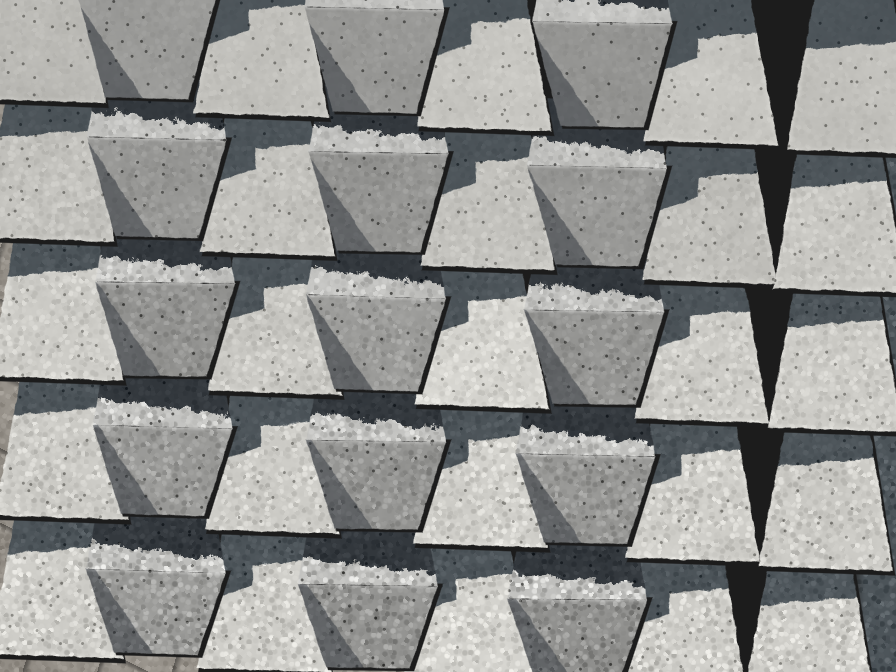
A Shadertoy shader for this pattern:

```glsl
// Stacked concrete blocks in five drooping rows: pale faces flare downward and
// alternate with grey faces that taper downward below a sunlit ledge.
// Trapezoid distances are painted from the lowest row up, then shaded and pitted.

float hash(vec2 p) {
    return fract(sin(dot(p, vec2(127.1, 311.7))) * 4375.85);
}

// Cellular noise: x is the distance to the nearest seed, y its random value.
vec2 cells(vec2 p) {
    vec2 nearest = vec2(9.0, 0.0);
    for (int j = -1; j <= 1; j++)
    for (int i = -1; i <= 1; i++) {
        vec2 c = floor(p) + vec2(i, j);
        vec2 seed = c + vec2(hash(c), hash(c + 37.0));
        float d = length(p - seed);
        if (d < nearest.x) nearest = vec2(d, hash(c + 71.0));
    }
    return nearest;
}

// Layered sines, roughly -1 to 1.
float ripple(vec2 p) {
    float sum = 0.0, amp = 0.5;
    for (int i = 0; i < 5; i++) {
        sum += amp * sin(p.x + 1.3 * sin(p.y)) * cos(p.y - 0.8 * sin(p.x));
        p = mat2(1.6, 1.2, -1.2, 1.6) * p + 2.3;
        amp *= 0.62;
    }
    return sum;
}

float cover(float d) {
    return clamp(0.5 - d * iResolution.y * 0.8, 0.0, 1.0);
}

// Symmetric trapezoid standing on y = 0.
float trapezoid(vec2 p, float halfBottom, float halfTop, float height) {
    float slope = (halfTop - halfBottom) / height;
    float side = (abs(p.x) - halfBottom - slope * p.y) / sqrt(1.0 + slope * slope);
    return max(side, max(-p.y, p.y - height));
}

// Pale block, wide at the foot, shaded by the row above and the block at its left.
vec3 paintPale(vec3 col, vec2 q, float tone, float rough, vec3 grain, bool hasLeft) {
    float d = trapezoid(q, 0.100, 0.058, 0.235) + rough;
    float under = trapezoid(q + vec2(-0.003, 0.007), 0.101, 0.060, 0.24);
    col = mix(col, vec3(0.11), cover(under));
    vec3 face = tone * vec3(1.0, 0.995, 0.97) + grain;
    face += 0.04 * smoothstep(-0.008, 0.0, d);
    float shade = 0.158 - q.y + 0.12 * q.x + rough * 2.0;
    if (hasLeft) {
        float lobe = max(q.x + 0.018, 0.125 + 0.375 * (q.x + 0.02) - q.y);
        shade = min(shade, lobe + rough);
    }
    face = mix(face, vec3(0.30, 0.33, 0.35) + grain * 0.5, cover(shade));
    return mix(col, face, cover(d));
}

// Grey block, narrow at the foot, with a ledge above its front face.
vec3 paintGrey(vec3 col, vec2 q, float h, float tone, float rough, vec3 grain) {
    float front = trapezoid(q, 0.062, 0.104, h) + rough * 0.6;
    float ledge = trapezoid(q - vec2(0.0, h), 0.104, 0.086, 0.10) + rough * 0.5;
    float gap = trapezoid(q + vec2(-0.005, 0.004), 0.064, 0.107, h + 0.008);
    col = mix(col, vec3(0.11), cover(gap));

    float ledgeShade = h + 0.030 - 0.10 * q.x - q.y + rough * 5.0;
    vec3 top = mix(vec3(0.76, 0.76, 0.75) + grain * 1.5,
                   vec3(0.20, 0.22, 0.24) + grain * 0.4, cover(ledgeShade));
    col = mix(col, top, cover(ledge));

    vec3 face = vec3(tone, tone, tone * 0.985) + grain;
    face = mix(face, vec3(0.38, 0.39, 0.40) + grain * 0.5,
               cover((q.x + 0.005 + 0.7 * q.y) * 0.8 + rough));
    face += 0.10 * smoothstep(h - 0.006, h, q.y);
    return mix(col, face, cover(front));
}

void mainImage(out vec4 fragColor, in vec2 fragCoord) {
    vec2 p = fragCoord / iResolution.y;
    p.y = 1.0 - p.y;   // rows are counted from the top

    // Surface wear: ragged edges, stains, stone chips and air holes.
    float rough = 0.0018 * ripple(p * 95.0);
    float stain = ripple(p * 22.0);
    vec2 chip = cells(p * 120.0);
    vec2 hole = cells(p * 48.0 + 5.0);
    float pit = step(0.62, hole.y) * (1.0 - smoothstep(0.06, 0.15, hole.x));
    float chips = (chip.y - 0.5) * (1.0 - smoothstep(0.3, 0.7, chip.x));

    // Paving at the left and foot, bluish ground at the right, dark between.
    vec2 slab = fract(vec2(p.x + 0.3 * p.y, p.y - 0.5 * p.x) * 9.0);
    vec3 paving = vec3(0.58, 0.56, 0.53) + 0.05 * stain + 0.15 * chips;
    paving *= 0.65 + 0.35 * smoothstep(0.0, 0.10, min(slab.x, slab.y));
    vec3 col = mix(vec3(0.11), vec3(0.30, 0.33, 0.35) + 0.2 * chips, smoothstep(1.26, 1.29, p.x));
    col = mix(col, paving, max(1.0 - smoothstep(0.04, 0.06, p.x),
        smoothstep(0.94, 0.955, p.y) * (1.0 - smoothstep(0.9, 1.0, p.x))));

    for (float row = 4.0; row >= 0.0; row--) {
        float start = 0.052 + 0.035 * sin(0.55 * row);
        float pitch = 0.337 - 0.0104 * row + 0.0009 * row * row;
        float foot = 0.150 + 0.2066 * row;
        vec3 grain = vec3(0.022 * stain + (0.05 + 0.05 * row) * chips - 0.28 * pit);
        // Five pale blocks first; the last one stands closer, past a dark gap.
        for (float i = 0.0; i < 5.0; i++) {
            float k = min(i, 3.62), rnd = hash(vec2(i, row));
            vec2 q = vec2(p.x - start - k * pitch, foot + 0.021 * k - p.y);
            q += vec2(0.012 * (rnd - 0.5) + 0.03 * (rnd - 0.5) * q.y, 0.035 * q.x);
            float tone = 0.75 + 0.065 * smoothstep(0.5, 2.5, row) + 0.05 * (rnd - 0.4);
            col = paintPale(col, q, tone, rough, grain, i > 0.5 && i < 3.5);
        }
        // Three grey blocks between the pale ones.
        for (float i = 0.5; i < 3.0; i++) {
            float rnd = hash(vec2(i + 9.0, row));
            vec2 q = vec2(p.x - start - i * pitch, foot - 0.014 + 0.021 * i - p.y);
            q += vec2(0.010 * (rnd - 0.5), 0.03 * (rnd + 0.2) * q.x);
            col = paintGrey(col, q, 0.155 - 0.008 * row, 0.56 + 0.06 * rnd, rough, grain);
        }
    }
    fragColor = vec4(clamp(col, 0.0, 1.0), 1.0);
}
```
